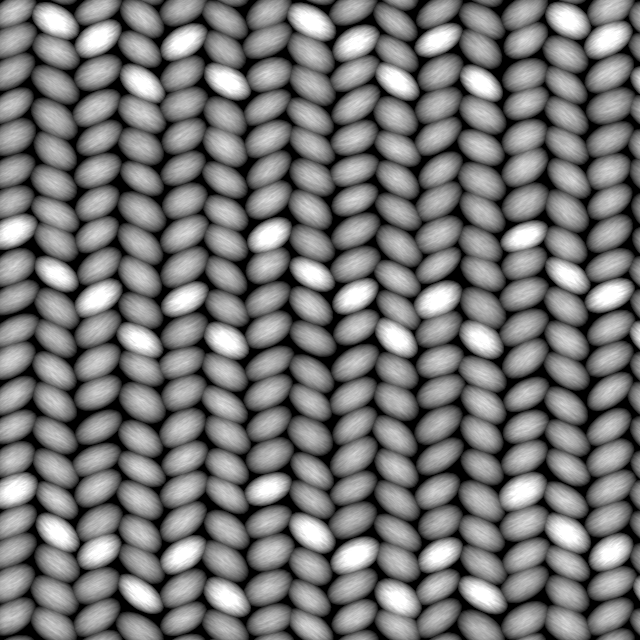
Reproduce this texture map procedurally as a three.js fragment shader.

```glsl
// Grey height map of chunky knit: columns of slanted yarn stitches, alternately leaning
#define GRID vec2(15.0, 20.0)        // columns and rows over the canvas
#define COLUMN_SHIFT 0.30            // centre of the first column, in cells
#define ROW_SHIFT vec2(0.70, 0.38)   // row centres of rising and falling columns
#define HALF_SIZE vec2(0.0415, 0.0252)
#define TILT vec2(0.52, -0.62)       // slant of rising and falling stitches, radians
#define WARP 0.009
#define JITTER 0.10
#define PEAK 0.77
#define BRIGHT_GAIN 0.34
#define ROUNDNESS 0.72
#define FIBRE 0.13

varying vec2 vUv;

vec2 hash2(vec2 p) {
  p = vec2(dot(p, vec2(127.1, 311.7)), dot(p, vec2(269.5, 183.3)));
  return fract(sin(p) * 43758.5) * 2.0 - 1.0;
}

float gradientNoise(vec2 p) {
  vec2 i = floor(p), f = fract(p);
  vec2 w = f * f * f * (f * (f * 6.0 - 15.0) + 10.0);
  vec2 e = vec2(0.0, 1.0);
  float low = mix(dot(hash2(i), f), dot(hash2(i + e.yx), f - e.yx), w.x);
  float high = mix(dot(hash2(i + e.xy), f - e.xy), dot(hash2(i + e.yy), f - e.yy), w.x);
  return mix(low, high, w.y);
}

// One stitch in every eight is brighter; its row steps down over six columns
float brightStitch(vec2 id) {
  float c = mod(id.x, 6.0);
  float stepDown = c - 2.0 * step(3.5, c);
  return 1.0 - step(0.5, abs(mod(id.y + stepDown, 8.0) - 4.0));
}

// Domed ellipse with fibres running along its length
float stitch(vec2 offset, vec2 id, float falling) {
  vec2 rnd = hash2(id + 3.7);
  vec2 rnd2 = hash2(id + 51.3);
  float angle = mix(TILT.x, TILT.y, falling) + 0.09 * rnd.x;
  vec2 axis = vec2(cos(angle), sin(angle));
  vec2 p = vec2(dot(offset, axis), dot(offset, vec2(-axis.y, axis.x)));
  vec2 q = p / (HALF_SIZE * (1.0 + vec2(0.05, 0.09) * rnd2));

  float fibres = gradientNoise(p * vec2(55.0, 230.0) + id * 7.3)
               + 0.6 * gradientNoise(p * vec2(150.0, 480.0) + id * 3.1);
  float dome = max(1.0 - dot(q, q) + 0.04 * fibres, 0.0);
  float gain = PEAK + 0.05 * rnd.y + BRIGHT_GAIN * brightStitch(id);
  return pow(dome, ROUNDNESS) * gain * (1.0 + FIBRE * fibres);
}

void main() {
  // Loose hand-made unevenness
  vec2 uv = vUv + WARP * vec2(0.6 * gradientNoise(vUv * 6.0 + 11.0),
                              gradientNoise(vUv * 7.0 + 37.0));
  vec2 cell = uv * GRID;
  float height = 0.0;

  // The highest of the neighbouring stitches shows
  for (int i = -1; i <= 1; i++) {
    float column = floor(cell.x - COLUMN_SHIFT + 0.5) + float(i);
    float falling = mod(column, 2.0);
    float rowShift = mix(ROW_SHIFT.x, ROW_SHIFT.y, falling);
    for (int j = -1; j <= 1; j++) {
      float row = floor(cell.y - rowShift + 0.5) + float(j);
      vec2 id = vec2(column, row);
      vec2 centre = id + vec2(COLUMN_SHIFT, rowShift)
                  + JITTER * vec2(0.4, 0.8) * hash2(id + 19.9);
      height = max(height, stitch((cell - centre) / GRID, id, falling));
    }
  }
  gl_FragColor = vec4(vec3(min(height, 1.0)), 1.0);
}
```
